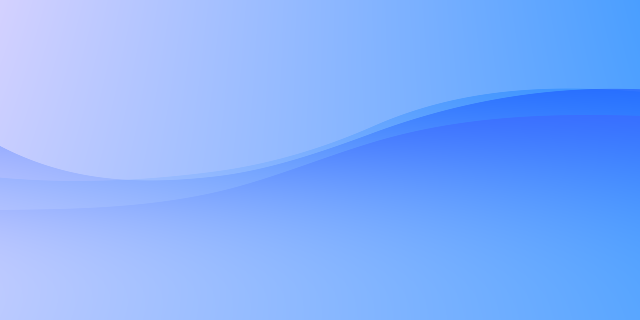
Give the GLSL for this background, as a Shadertoy shader.

```glsl
// Translucent blue waves fading downward over a lilac-to-azure gradient.

// Cubic Hermite segment from (x0, y0) to (x1, y1) with end slopes m0 and m1.
float hermite(float x, float x0, float x1, float y0, float y1, float m0, float m1) {
    float span = x1 - x0;
    float t = (x - x0) / span;
    float u = 1.0 - t;
    return u * u * ((1.0 + 2.0 * t) * y0 + t * span * m0)
         + t * t * ((1.0 + 2.0 * u) * y1 - u * span * m1);
}

// Smooth crest line through four heights at shared knots.
float crest(float x, vec4 height, vec4 slope) {
    const vec4 knot = vec4(0.0, 0.667, 1.167, 2.0);
    if (x < knot.y) return hermite(x, knot.x, knot.y, height.x, height.y, slope.x, slope.y);
    if (x < knot.z) return hermite(x, knot.y, knot.z, height.y, height.z, slope.y, slope.z);
    return hermite(x, knot.z, knot.w, height.z, height.w, slope.z, slope.w);
}

// Tints everything below the crest; opacity falls off cubically to the bottom.
vec3 addWave(vec3 base, vec2 p, float crestY, float peak, vec3 tint, float opacity) {
    float halfPixel = 0.5 / iResolution.y;
    float inside = 1.0 - smoothstep(-halfPixel, halfPixel, p.y - crestY);
    float fade = pow(clamp(p.y / peak, 0.0, 1.0), 3.0);
    return mix(base, tint, inside * opacity * fade);
}

void mainImage(out vec4 fragColor, in vec2 fragCoord) {
    vec2 uv = fragCoord / iResolution.xy;
    vec2 p = uv * vec2(2.0, 1.0);

    // Sky: horizontal gradient with a softer range toward the bottom
    vec3 upper = mix(vec3(0.83, 0.82, 1.0), vec3(0.29, 0.62, 1.0), uv.x);
    vec3 lower = mix(vec3(0.73, 0.79, 1.0), vec3(0.35, 0.65, 1.0), uv.x);
    vec3 color = mix(lower, upper, uv.y);

    // Waves, from back to front
    float back = crest(p.x, vec4(0.445, 0.4635, 0.606, 0.7135), vec4(-0.09, 0.13, 0.44, -0.08));
    float middle = crest(p.x, vec4(0.544, 0.448, 0.585, 0.721), vec4(-0.52, 0.11, 0.37, -0.04));
    float front = crest(p.x, vec4(0.344, 0.398, 0.556, 0.638), vec4(0.01, 0.22, 0.30, -0.03));

    color = addWave(color, p, back, 0.72, vec3(0.10, 0.50, 1.0), 0.45);
    color = addWave(color, p, middle, 0.72, vec3(0.12, 0.36, 1.0), 0.65);
    color = addWave(color, p, front, 0.638, vec3(0.24, 0.40, 1.0), 0.60);

    fragColor = vec4(color, 1.0);
}
```
